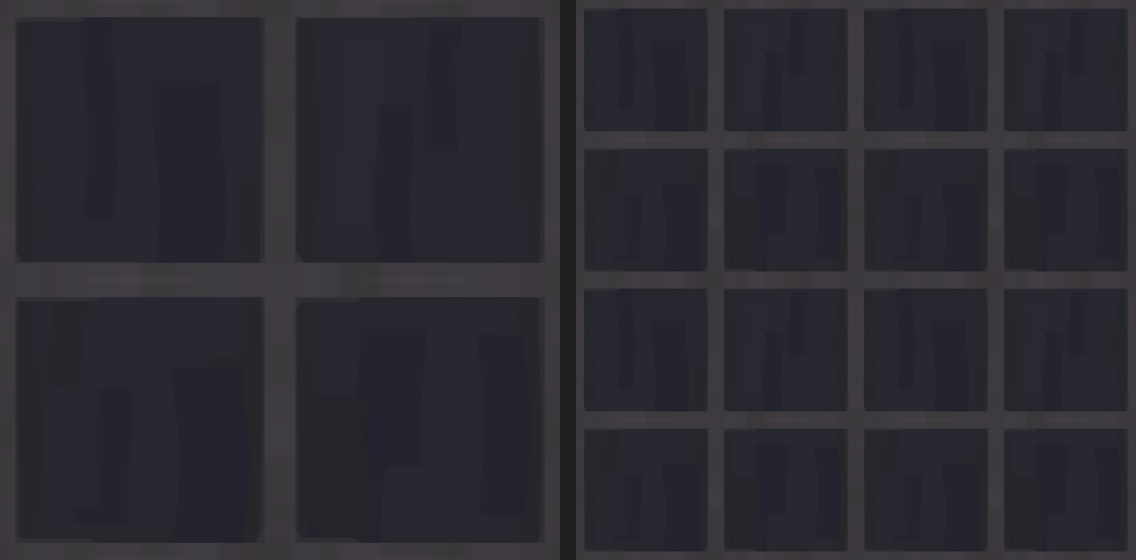
Left, the tile; right, the same tile 2 across and 2 down.
Write a Shadertoy shader that draws this pattern.

```glsl
// Two by two dark slate tiles with chipped corners and faint patches, set in wide grey grout.

float hash(vec2 p) {
    vec3 q = fract(p.xyx * vec3(0.1031, 0.1030, 0.0973));
    q += dot(q, q.yzx + 33.33);
    return fract((q.x + q.y) * q.z);
}

// Blocky noise with softened steps; it wraps after n cells
float blocks(vec2 uv, vec2 n, float seed) {
    vec2 s = uv * n, i = floor(s), f = smoothstep(0.36, 0.64, fract(s));
    vec2 a = mod(i, n) + seed, b = mod(i + 1.0, n) + seed;
    return mix(mix(hash(a), hash(vec2(b.x, a.y)), f.x),
               mix(hash(vec2(a.x, b.y)), hash(b), f.x), f.y);
}

// Coverage of a shape with signed distance d, negative inside
float cover(float d, float soft) {
    return 1.0 - smoothstep(-soft, soft, d);
}

vec3 groutColor(vec2 uv, vec2 p) {
    float tone = 0.6 * blocks(uv, vec2(14.0, 8.0), 3.0) + 0.4 * blocks(uv, vec2(22.0, 14.0), 41.0);
    vec3 col = vec3(0.242, 0.229, 0.247) + (tone - 0.5) * vec3(0.030, 0.028, 0.034);

    // Thin pale wedges along the middle of the horizontal joints
    float taper = max(0.0, 1.0 - abs(p.x) / 0.27);
    float wedge = cover(0.5 - abs(p.y) - 0.017 * taper, 0.004) * smoothstep(0.0, 0.2, taper);
    return col + 0.012 * wedge;
}

vec3 slateColor(vec2 p, vec2 id, float px) {
    vec3 charcoal = vec3(0.145, 0.152, 0.166);
    vec3 slate = vec3(0.157, 0.159, 0.192);
    vec3 navy = vec3(0.130, 0.133, 0.178);
    vec2 seed = id * 17.0 + 5.0;

    // Broad slate body over charcoal margins
    vec2 body = abs(p + 0.05 * (vec2(hash(seed), hash(seed + 3.0)) - 0.5));
    float margin = max(body.x - 0.36, body.y - 0.41) + 0.02 * sin(p.y * 7.0 + 6.28 * hash(seed + 1.0));
    vec3 col = mix(charcoal, slate, 0.85 * cover(margin, 0.022));

    // Tall overlapping patches with slightly wandering sides
    for (int i = 0; i < 5; i++) {
        vec2 s = seed + float(i) * vec2(7.0, 13.0);
        vec2 center = vec2(hash(s + 1.0) - 0.5, hash(s + 2.0) - 0.5) * vec2(0.80, 0.45);
        vec2 size = vec2(0.05 + 0.08 * hash(s + 4.0), 0.20 + 0.22 * hash(s + 6.0));
        vec2 r = p - center;
        r.x += 0.012 * sin(p.y * 9.0 + 6.28 * hash(s + 8.0)) + 0.05 * p.y * (hash(s + 9.0) - 0.5);
        r.y += 0.03 * r.x;
        float d = max(abs(r.x) - size.x, abs(r.y) - size.y);
        float pick = hash(s + 11.0);
        vec3 tint = pick < 0.45 ? navy : pick < 0.75 ? charcoal : slate;
        col = mix(col, tint, 0.75 * cover(d, px + 0.012 * hash(s + 12.0)));
    }
    return col;
}

void mainImage(out vec4 fragColor, in vec2 fragCoord) {
    vec2 uv = fragCoord / iResolution.xy;
    vec2 id = floor(uv * 2.0);
    vec2 p = fract(uv * 2.0) - 0.5;
    float px = 1.5 / iResolution.y;

    // Distance inward from the nearest vertical and horizontal tile sides
    vec2 inset = vec2(0.4453, 0.4388) - abs(p);
    vec2 side = step(0.0, p);
    float tile = cover(-min(inset.x, inset.y), px);

    // Worn strips, each side with its own width
    vec2 sideSeed = id * 19.0 + 2.0;
    float hx = hash(sideSeed + vec2(side.x * 5.0, 1.0));
    float hy = hash(sideSeed + vec2(side.y * 5.0, 9.0));
    float stripX = 0.004 + 0.028 * hx * hx * (0.65 + 0.35 * sin(p.y * 6.0 + 6.28 * hx));
    float stripY = 0.022 * hy * hy * smoothstep(0.02, -0.02, p.x + 0.5 * hy - 0.25);
    float wear = 0.65 * max(cover(inset.x - stripX, px), cover(inset.y - stripY, px) * step(0.001, stripY));

    // Chipped corners, each cut at its own slope
    vec2 cornerSeed = id * 23.0 + side * 7.0 + 1.0;
    vec2 chip = vec2(0.015, 0.018) + vec2(0.025, 0.045) * vec2(hash(cornerSeed), hash(cornerSeed + 4.0));
    float cut = (dot(inset, 1.0 / chip) - 1.0) / length(1.0 / chip);
    wear = max(wear, 0.85 * cover(cut, px));

    vec3 slate = mix(slateColor(p, id, px), vec3(0.205, 0.198, 0.212), wear);
    fragColor = vec4(mix(groutColor(uv, p), slate, tile), 1.0);
}
```
